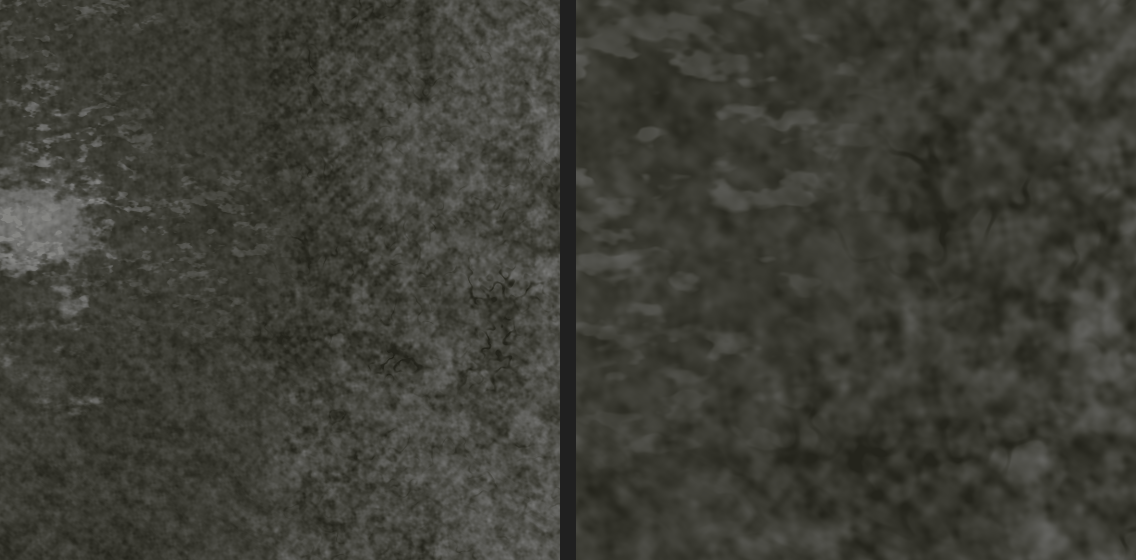
Left, the full canvas; right, a detail of the centre.
A WebGL 2 fragment shader for this texture:

```glsl
#version 300 es
precision highp float;
// Weathered dark slate: pale mineral stains, flat flecks, fine grain and dark veins.

uniform vec2 u_resolution;
out vec4 outColor;

const float BASE_TONE = 0.229;
const float MIN_TONE = 0.14;
const float MAX_TONE = 0.52;
const float CLOUD_AMOUNT = 0.07;
const float GRAIN_AMOUNT = 0.17;
const float STREAK_AMOUNT = 0.12;
const float SIDE_LIGHT = 0.05;
const float MOTTLE_AMOUNT = 0.055;
const float FLECK_LIGHT = 0.10;
const float STAIN_LIGHT = 0.225;
const float VEIN_DARK = 0.10;
const float SCRATCH_DARK = 0.05;

float hash(vec2 p) {
  return fract(sin(dot(p, vec2(127.1, 311.7))) * 43758.5453);
}

float noise(vec2 p) {
  vec2 cell = floor(p);
  vec2 f = fract(p);
  f = f * f * (3.0 - 2.0 * f);
  float low = mix(hash(cell), hash(cell + vec2(1, 0)), f.x);
  float high = mix(hash(cell + vec2(0, 1)), hash(cell + vec2(1, 1)), f.x);
  return mix(low, high, f.y);
}

// Layered noise, centred on zero.
float fbm(vec2 p, int octaves) {
  float sum = 0.0, weight = 0.5, total = 0.0;
  for (int i = 0; i < octaves; i++) {
    sum += weight * (noise(p) - 0.5);
    total += weight;
    weight *= 0.6;
    p = mat2(1.6, 1.2, -1.2, 1.6) * p + 17.3;
  }
  return sum / total;
}

float blob(vec2 p, vec2 centre, vec2 radius) {
  vec2 q = (p - centre) / radius;
  return exp(-dot(q, q));
}

// Upright, wavering dark line between two heights.
float scratch(vec2 p, float x, float width, float bottom, float top) {
  float bend = 0.03 * fbm(vec2(x * 40.0, p.y * 12.0), 3);
  float line = 1.0 - smoothstep(0.3 * width, width, abs(p.x - x + bend));
  float span = smoothstep(bottom, bottom + 0.04, p.y) * (1.0 - smoothstep(top - 0.04, top, p.y));
  return line * span;
}

void main() {
  vec2 p = gl_FragCoord.xy / u_resolution;
  vec2 warp = vec2(fbm(p * 9.0 + 3.1, 4), fbm(p * 9.0 + 41.7, 4));
  float cloud = fbm(p * 4.0 + 8.2, 5);
  float rough = fbm(p * 32.0 + 5.5, 4);
  float grain = fbm(p * 100.0 + 2.7, 2);

  // Broad shading and grain
  float right = smoothstep(0.45, 1.0, p.x + 0.5 * cloud + 0.12 * (p.y - 0.5));
  float mottleArea = smoothstep(0.44, 0.58, p.x + 0.3 * warp.x);
  float tone = BASE_TONE + CLOUD_AMOUNT * cloud + SIDE_LIGHT * right;
  tone += GRAIN_AMOUNT * grain * (0.8 + 0.4 * mottleArea);
  tone += MOTTLE_AMOUNT * mottleArea * smoothstep(-0.1, 0.18, rough + 0.6 * cloud);

  // Slanting streaks, strongest towards the bottom
  vec2 slant = mat2(0.87, 0.5, -0.5, 0.87) * (p + 0.05 * warp);
  float streak = fbm(slant * vec2(22.0, 55.0), 4);
  float lower = 1.0 - smoothstep(0.25, 0.6, p.y);
  tone += STREAK_AMOUNT * streak * (0.4 + 0.6 * lower);

  // Small flat flecks on the left
  float fleckNoise = fbm((p + 0.012 * warp) * vec2(44.0, 76.0) + 9.4, 3);
  float fleckArea = smoothstep(-0.14, 0.12, fbm(p * 7.0 + 31.0, 3));
  fleckArea *= (1.0 - smoothstep(0.42, 0.56, p.x)) * smoothstep(0.25, 0.6, p.y);
  tone += FLECK_LIGHT * fleckArea * smoothstep(0.05, 0.22, fleckNoise);

  // Pale stain with a ragged rim, trailing downwards
  float stain = blob(p, vec2(0.06, 0.605), vec2(0.17, 0.11));
  stain = max(stain, 0.72 * blob(p, vec2(0.12, 0.45), vec2(0.05, 0.10)));
  stain = max(stain, 0.70 * blob(p, vec2(0.13, 0.28), vec2(0.075, 0.035)));
  stain = max(stain, 0.46 * blob(p, vec2(0.08, 0.76), vec2(0.15, 0.16)));
  stain = max(stain, 0.42 * blob(p, vec2(0.06, 0.42), vec2(0.14, 0.14)));
  float ragged = stain + 0.65 * rough + 0.7 * fleckNoise + 0.4 * warp.y;
  tone += STAIN_LIGHT * smoothstep(0.36, 0.85, ragged) * (0.45 + 0.55 * stain);

  // Soft pale spots down the right side
  float spots = blob(p, vec2(1.0, 0.62), vec2(0.10, 0.25));
  spots = max(spots, 0.8 * blob(p, vec2(0.84, 0.34), vec2(0.07, 0.05)));
  spots = max(spots, 0.6 * blob(p, vec2(0.64, 0.42), vec2(0.06, 0.05)));
  tone += 0.06 * spots * smoothstep(-0.15, 0.15, rough + cloud);

  // Short curling dark veins in patches
  float curl = abs(fbm((p + 0.02 * warp) * 46.0 + 63.0, 2));
  float vein = 1.0 - smoothstep(0.015, 0.10, curl);
  float veinArea = blob(p, vec2(0.87, 0.46), vec2(0.15, 0.22));
  veinArea = max(veinArea, 0.8 * blob(p, vec2(0.57, 0.57), vec2(0.08, 0.07)));
  veinArea = max(veinArea, 0.9 * blob(p, vec2(0.70, 0.35), vec2(0.10, 0.04)));
  veinArea = max(veinArea, 0.8 * blob(p, vec2(0.92, 0.13), vec2(0.12, 0.12)));
  veinArea = max(veinArea, 0.4 * mottleArea);
  tone -= VEIN_DARK * vein * veinArea * smoothstep(-0.10, 0.16, fbm(p * 20.0 + 77.0, 3));

  // Upright scratches
  float scratches = scratch(p, 0.755, 0.022, 0.80, 1.04);
  scratches = max(scratches, 0.7 * scratch(p, 0.49, 0.016, 0.64, 0.97));
  scratches = max(scratches, 0.6 * scratch(p, 0.64, 0.014, 0.12, 0.33));
  tone -= SCRATCH_DARK * scratches;

  // Warm olive in the darks, near neutral in the lights
  tone = clamp(tone, MIN_TONE, MAX_TONE);
  float blueLoss = mix(0.032, 0.01, smoothstep(0.2, 0.46, tone));
  outColor = vec4(tone, tone, tone - blueLoss, 1.0);
}
```
